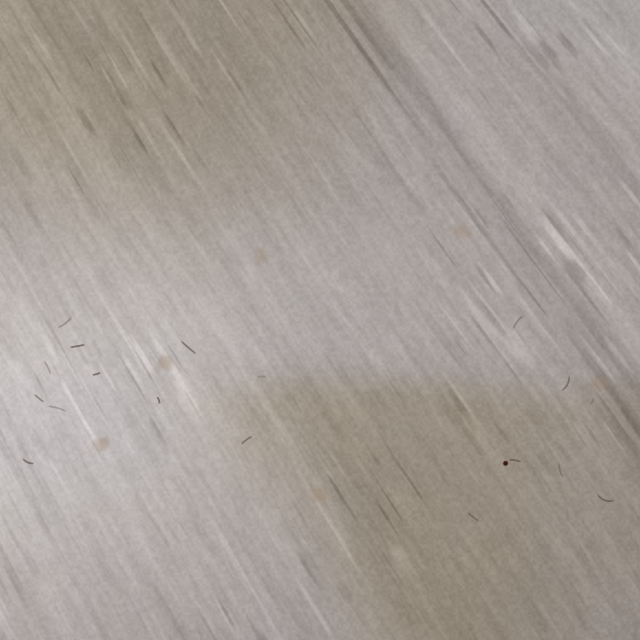
Reproduce this texture procedurally as a Shadertoy shader.

```glsl
// Pale greyed wood board with diagonal grain, soft side light and a few specks of lint.

float hash(vec2 p) {
    vec3 q = fract(p.xyx * 0.1031);
    q += dot(q, q.yzx + 33.33);
    return fract((q.x + q.y) * q.z);
}

float noise(vec2 p) {
    vec2 cell = floor(p), f = fract(p);
    f = f * f * (3.0 - 2.0 * f);
    return mix(mix(hash(cell), hash(cell + vec2(1, 0)), f.x),
               mix(hash(cell + vec2(0, 1)), hash(cell + vec2(1, 1)), f.x), f.y);
}

float fbm(vec2 p) {
    float sum = 0.0, weight = 0.5;
    for (int i = 0; i < 4; i++) {
        sum += weight * noise(p);
        p = p * 2.03 + 17.3;
        weight *= 0.5;
    }
    return sum / 0.9375;
}

// x runs across the fibres, y along them; the fibres fan out slightly
vec2 grainCoords(vec2 p) {
    vec2 q = p - 0.5;
    float across = dot(q, vec2(0.839, 0.545));
    float along = dot(q, vec2(0.545, -0.839));
    across -= 0.15 * across * along;
    across += 0.012 * (noise(vec2(across * 5.0, along * 3.0) + 40.0) - 0.5);
    return vec2(across, along);
}

float band(float x, float centre, float width) {
    float d = (x - centre) / width;
    return exp(-d * d);
}

// Broad tone: mauve board, tan areas, window glow and a darker corner
vec3 boardColor(vec2 p, vec2 g) {
    float blotch = fbm(p * 6.0 + 3.0) - 0.5;
    float corner = 1.0 - smoothstep(0.15, 0.72, length((p - vec2(0.17, 1.0)) * vec2(1.0, 1.3)));
    float plank = 1.0 - smoothstep(0.36, 0.45, p.y + 0.09 * blotch);
    plank *= smoothstep(-0.32, -0.08, g.x) * (1.0 - 0.45 * smoothstep(0.68, 0.95, p.x));
    float warm = clamp(max(corner, plank) + 0.5 * blotch, 0.0, 1.0);
    vec3 color = mix(vec3(0.645, 0.615, 0.607), vec3(0.592, 0.553, 0.500), warm);

    vec2 glow = (p - vec2(-0.02, 0.35)) / vec2(0.38, 0.30);
    color += vec3(0.140, 0.151, 0.155) * exp(-dot(glow, glow));
    vec2 sheen = (p - vec2(0.46, 0.56)) / vec2(0.28, 0.16);
    color += vec3(0.026, 0.030, 0.028) * exp(-dot(sheen, sheen));
    color += vec3(0.012, 0.018, 0.020) * smoothstep(1.3, 1.9, p.x + p.y);
    color -= 0.040 * smoothstep(1.15, 1.9, p.x + 1.0 - p.y);

    // Step in tone where two strips meet
    float seam = smoothstep(-0.14, -0.12, g.x);
    color += 0.024 * (1.0 - seam) * band(g.x, -0.14, 0.12);
    color -= 0.012 * seam * band(g.x, -0.12, 0.08);
    return color + blotch * vec3(0.035, 0.030, 0.026);
}

// Long streaks, short pores and fine mottling as a brightness offset
float grainTone(vec2 p, vec2 g) {
    float tone = 0.050 * (fbm(g * vec2(32.0, 2.2)) - 0.5);
    tone += 0.034 * (noise(g * vec2(130.0, 7.0) + 9.0) - 0.5);
    tone += 0.032 * (noise(g * vec2(260.0, 32.0) + 21.0) - 0.5);

    float patches = 0.35 + 0.9 * smoothstep(0.35, 0.65, noise(p * 5.0 + 60.0));
    tone += 0.062 * patches * smoothstep(0.70, 0.97, noise(g * vec2(105.0, 10.0) + 71.0));
    tone -= 0.065 * patches * smoothstep(0.72, 0.97, noise(g * vec2(120.0, 13.0) + 113.0));

    // Dark veins gathered in a few bands
    float vein = smoothstep(0.45, 0.85, noise(g * vec2(90.0, 2.5) + 151.0));
    float veinBands = band(g.x, 0.31, 0.035) + 0.6 * band(g.x, 0.49, 0.05) + 0.7 * band(g.x, -0.52, 0.02);
    tone -= veinBands * (0.012 + 0.085 * vein);
    tone += 0.030 * band(g.x, 0.375, 0.02);

    tone += 0.030 * (noise(p * 150.0) - 0.5) + 0.036 * (noise(p * 290.0 + 5.0) - 0.5);
    return tone;
}

// Coverage of one curved fibre of lint
float lint(vec2 p, float seed) {
    vec2 centre = vec2(hash(vec2(seed, 1.0)), 0.12 + 0.38 * hash(vec2(seed, 2.0)));
    float angle = 3.14 * hash(vec2(seed, 3.0));
    vec2 q = mat2(cos(angle), -sin(angle), sin(angle), cos(angle)) * (p - centre);
    float reach = 0.006 + 0.012 * hash(vec2(seed, 4.0));
    float curve = 50.0 * (hash(vec2(seed, 5.0)) - 0.5);
    float line = 1.0 - smoothstep(0.0005, 0.0024, abs(q.y - curve * q.x * q.x));
    return line * (1.0 - smoothstep(0.6 * reach, reach, abs(q.x)));
}

void mainImage(out vec4 fragColor, in vec2 fragCoord) {
    vec2 p = fragCoord / iResolution.y;
    vec2 g = grainCoords(p);
    vec3 color = boardColor(p, g) + grainTone(p, g) * vec3(1.0, 1.02, 1.03);

    // Faint tan stains
    for (float i = 0.0; i < 6.0; i++) {
        vec2 centre = vec2(hash(vec2(i, 31.0)), 0.2 + 0.5 * hash(vec2(i, 47.0)));
        float stain = 1.0 - smoothstep(0.003, 0.018, length(p - centre) + 0.012 * (noise(p * 90.0) - 0.5));
        color = mix(color, vec3(0.60, 0.51, 0.42), 0.38 * stain);
    }

    // Scattered lint
    for (float i = 0.0; i < 18.0; i++) {
        float strength = 0.25 + 0.4 * hash(vec2(i, 61.0));
        color = mix(color, vec3(0.34, 0.29, 0.25), strength * lint(p, i + 7.0));
    }

    // One dark crumb
    float crumb = 1.0 - smoothstep(0.002, 0.0055, length(p - vec2(0.79, 0.276)));
    color = mix(color, vec3(0.24, 0.11, 0.07), crumb);
    fragColor = vec4(color, 1.0);
}
```
